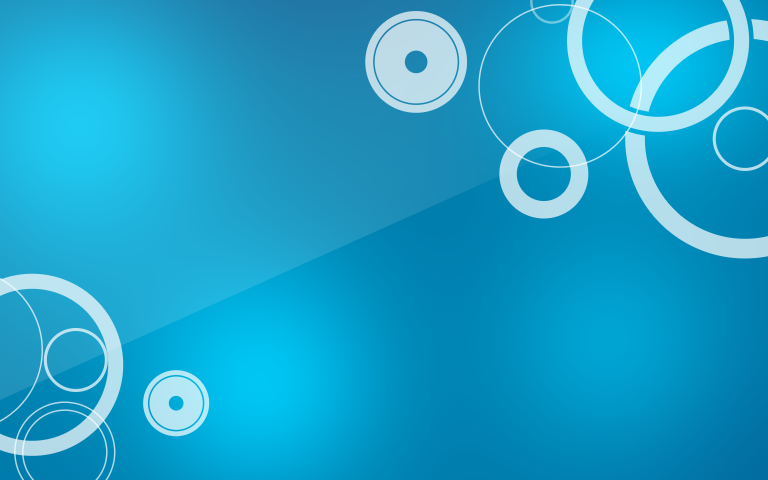
This background is drawn by a Shadertoy shader. Its source:

```glsl
const vec3 DEEP_BLUE = vec3(0.0, 0.475, 0.66);
const vec3 NAVY = vec3(0.02, 0.34, 0.56);
const vec3 CYAN = vec3(0.0, 0.785, 0.965);
const vec3 WHITE = vec3(1.0);
const float RING_ALPHA = 0.71;

// Soft elliptical light
float glow(vec2 p, vec2 center, vec2 size) {
    vec2 d = (p - center) / size;
    return exp(-dot(d, d));
}

// Antialiased coverage of a signed distance
float fill(float dist, float pixel) {
    return clamp(0.5 - dist / pixel, 0.0, 1.0);
}

float ring(vec2 p, vec2 center, float radius, float halfWidth, float pixel) {
    return fill(abs(length(p - center) - radius) - halfWidth, pixel);
}

// Disc with a central hole and a fine groove near its rim
float record(vec2 p, vec2 center, float radius, float pixel) {
    float d = length(p - center);
    float hole = fill(d - 0.222 * radius, pixel);
    float groove = ring(p, center, 0.83 * radius, 0.0016, pixel);
    return fill(d - radius, pixel) * (1.0 - hole) * (1.0 - groove);
}

vec3 background(vec2 p, float pixel) {
    // Shaded base
    vec3 color = mix(DEEP_BLUE, NAVY, 0.75 * glow(p, vec2(0.62, 1.08), vec2(0.50, 0.22)));
    color = mix(color, NAVY, 0.45 * glow(p, vec2(1.65, -0.02), vec2(0.35, 0.28)));

    // Cyan lights
    color = mix(color, CYAN, 0.93 * glow(p, vec2(0.165, 0.74), vec2(0.26, 0.26)));
    color = mix(color, CYAN, 0.30 * glow(p, vec2(0.25, 0.45), vec2(0.42, 0.30)));
    color = mix(color, CYAN, 0.97 * glow(p, vec2(0.54, 0.205), vec2(0.25, 0.25)));
    color = mix(color, CYAN, 0.55 * glow(p, vec2(1.27, 0.29), vec2(0.24, 0.25)));
    color = mix(color, CYAN, 0.95 * glow(p, vec2(1.33, 0.86), vec2(0.27, 0.21)));

    // Pale sheet above the diagonal, fading to the right
    float slope = 0.4486;
    float sheet = fill((0.1667 + slope * p.x - p.y) / sqrt(1.0 + slope * slope), pixel);
    float strength = 0.12 * (1.0 - smoothstep(0.75, 1.35, p.x));
    return mix(color, WHITE, sheet * strength);
}

void mainImage(out vec4 fragColor, in vec2 fragCoord) {
    float pixel = 1.0 / iResolution.y;
    vec2 p = fragCoord * pixel;
    vec3 color = background(p, pixel);

    // Center, radius and half width of each ring
    vec4 rings[10] = vec4[10](
        vec4(1.371, 0.915, 0.174, 0.0157),
        vec4(1.133, 0.6375, 0.0745, 0.0182),
        vec4(0.067, 0.240, 0.174, 0.0157),
        vec4(1.552, 0.711, 0.064, 0.0032),
        vec4(0.158, 0.250, 0.0635, 0.0032),
        vec4(1.167, 0.821, 0.169, 0.0015),
        vec4(-0.081, 0.271, 0.169, 0.0015),
        vec4(0.135, 0.058, 0.104, 0.0015),
        vec4(0.135, 0.058, 0.0875, 0.0015),
        vec4(1.150, 0.996, 0.043, 0.0025));
    for (int i = 0; i < 10; i++) {
        float alpha = i == 9 ? 0.42 : RING_ALPHA;
        float cover = ring(p, rings[i].xy, rings[i].z, rings[i].w, pixel);
        color = mix(color, WHITE, alpha * cover);
    }

    // Large ring, interrupted where the first ring crosses it
    float gap = ring(p, rings[0].xy, rings[0].z, rings[0].w + 0.0095, pixel);
    float largeRing = ring(p, vec2(1.552, 0.711), 0.229, 0.0205, pixel);
    color = mix(color, WHITE, RING_ALPHA * largeRing * (1.0 - gap));

    // Grooved discs
    float records = max(record(p, vec2(0.867, 0.871), 0.106, pixel),
                        record(p, vec2(0.367, 0.160), 0.0688, pixel));
    color = mix(color, WHITE, RING_ALPHA * records);

    fragColor = vec4(color, 1.0);
}
```
